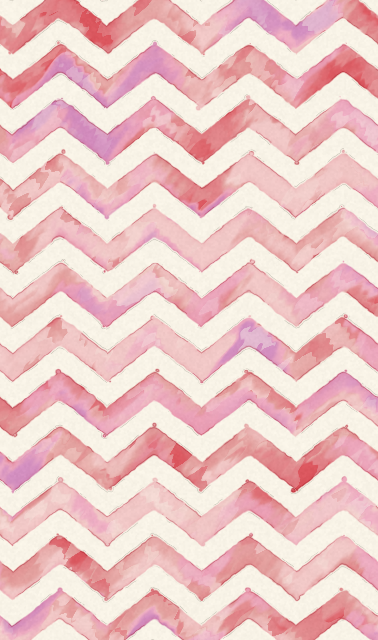
Reproduce this pattern procedurally as a Shadertoy shader.

```glsl
// Watercolour chevrons: twelve hand-painted pink zigzag bands on cream paper.

const float REPEATS = 4.0;       // zigzags across the width
const float PEAK_X = 0.1586;     // first peak, in canvas widths
const float FIRST_ROW = 0.1487;  // depth of the first full band below the top
const float ROW_STEP = 0.1445;   // spacing between bands
const float RISE = 0.101;        // height from valley to peak
const float HALF_BAND = 0.0385;  // half of the vertical band thickness
const float SLOPE_COS = 0.777;   // vertical offset to perpendicular distance

const vec3 PAPER = vec3(0.973, 0.953, 0.905);
const vec3 BLUSH = vec3(0.945, 0.785, 0.78);
const vec3 SALMON = vec3(0.89, 0.63, 0.62);
const vec3 ROSE = vec3(0.88, 0.51, 0.53);
const vec3 CRIMSON = vec3(0.86, 0.34, 0.37);
const vec3 PINK = vec3(0.93, 0.66, 0.76);
const vec3 VIOLET = vec3(0.80, 0.53, 0.75);

vec3 hash3(vec2 p) {
    vec3 q = fract(p.xyx * vec3(0.1031, 0.1030, 0.0973));
    q += dot(q, q.yxz + 33.33);
    return fract((q.xxy + q.yzz) * q.zyx);
}

// Soft cellular noise: random cell values that bleed into their neighbours.
vec3 cellWash(vec2 p, float hardness) {
    vec2 cell = floor(p);
    vec3 sum = vec3(0.0);
    float total = 0.0;
    for (int j = -1; j <= 1; j++)
    for (int i = -1; i <= 1; i++) {
        vec2 id = cell + vec2(i, j);
        vec2 offset = id + 0.15 + 0.7 * hash3(id + 71.0).xy - p;
        float weight = exp(-hardness * dot(offset, offset));
        sum += weight * hash3(id + 19.0);
        total += weight;
    }
    return sum / total;
}

// Layered sines that bend straight strokes into hand-drawn ones.
vec2 waver(vec2 p) {
    return sin(p.yx * 23.0 + vec2(0.7, 2.1)) * 0.5
         + sin(p.yx * 57.0 + p * 31.0) * 0.3
         + sin(p * 141.0 + p.yx * 97.0) * 0.2;
}

// Triangle wave: 0 at a peak, 1 in a valley, slightly rounded at the peak.
float zigzag(float phase) {
    float a = 2.0 * abs(fract(phase + 0.5) - 0.5);
    return sqrt(a * a + 0.003);
}

// Small brush overshoot at a corner of the band.
float cornerNub(vec2 p, vec2 corner, vec2 seed) {
    vec3 h = hash3(seed);
    vec2 shift = (h.xy - 0.5) * vec2(0.018, 0.006);
    return length(p - corner - shift) - 0.008 * h.z;
}

// Paint colour from pigment strength and warm-to-cool hue.
vec3 paint(float strength, float hue) {
    vec3 c = mix(BLUSH, SALMON, smoothstep(0.28, 0.60, strength));
    c = mix(c, ROSE, smoothstep(0.52, 0.78, strength));
    c = mix(c, CRIMSON, smoothstep(0.78, 1.05, strength));
    c = mix(c, PINK, 0.85 * smoothstep(0.52, 0.70, hue));
    return mix(c, VIOLET, 0.8 * smoothstep(0.70, 0.92, hue));
}

void mainImage(out vec4 fragColor, in vec2 fragCoord) {
    float px = 1.0 / iResolution.x;
    vec2 uv = vec2(fragCoord.x, iResolution.y - fragCoord.y) * px;
    vec2 p = uv + 0.0025 * waver(uv);
    vec3 ragged = cellWash(uv * 95.0, 5.0);
    p.y += 0.0035 * (ragged.x - 0.5);

    // Band row and signed distance to its outline
    float phase = (p.x - PEAK_X) * REPEATS;
    float v = (p.y - FIRST_ROW - RISE * zigzag(phase)) / ROW_STEP + 0.5;
    float row = floor(v);
    float across = (v - row - 0.5) * ROW_STEP;
    float d = (abs(across) - HALF_BAND) * SLOPE_COS;

    // Overshoots on upper peaks and lower valleys
    float rowY = FIRST_ROW + row * ROW_STEP;
    float peak = floor(phase + 0.5);
    float valley = floor(phase) + 0.5;
    vec2 top = vec2(PEAK_X + peak / REPEATS, rowY - HALF_BAND + 0.004);
    vec2 tip = vec2(PEAK_X + valley / REPEATS, rowY + RISE + HALF_BAND - 0.003);
    d = min(d, cornerNub(p, top, vec2(peak, row) + 40.0));
    d = min(d, cornerNub(p, tip, vec2(valley, row) + 80.0));

    // Washes flow along each band; whole rows fade and deepen slowly
    vec2 flow = vec2(uv.x * 6.5, across * 11.0 + row * 17.3) + 0.22 * waver(uv * 1.4);
    vec3 wash = cellWash(flow + 5.0, 5.0);
    vec3 bloom = cellWash(uv * 24.0 + 0.5 * waver(uv * 2.0), 9.0);
    float rowTone = 0.11 * cos((row - 6.4) * 0.967);
    float strength = wash.x * 0.85 + 0.04 + rowTone + 0.20 * (bloom.x - 0.5);
    strength += 0.32 * smoothstep(0.58, 0.72, bloom.y) * smoothstep(0.55, 0.75, wash.z);
    float hue = wash.y + 0.12 * (bloom.z - 0.5);
    vec3 ink = paint(strength, hue);

    // Lifted water marks, pooled pigment and a dry dark rim
    ink = mix(ink, PAPER, 0.45 * smoothstep(0.62, 0.82, bloom.z) * (1.0 - wash.z));
    float pool = exp(min(d, 0.0) / 0.006);
    float rim = exp(-pow((d + 0.0015) / 0.0017, 2.0));
    ink *= 1.0 - vec3(0.02, 0.11, 0.09) * pool * (0.4 + wash.z);
    ink *= 1.0 - vec3(0.12, 0.34, 0.30) * rim * smoothstep(0.2, 0.75, bloom.x);

    // Paper with faint pencil guides and grain
    vec3 color = PAPER;
    float pencil = exp(-pow((d - 0.0035) / 0.0012, 2.0));
    color -= 0.13 * pencil * smoothstep(0.5, 0.8, bloom.y);
    color = mix(color, ink, smoothstep(px, -px, d));
    float grain = cellWash(uv * 190.0, 6.0).x - 0.5;
    color += 0.025 * grain + 0.012 * (ragged.y - 0.5);
    fragColor = vec4(clamp(color, 0.0, 1.0), 1.0);
}
```
